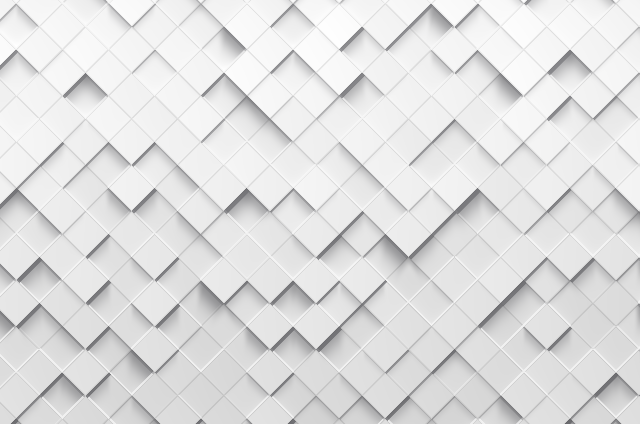
Write a WebGL 2 fragment shader that draws this pattern.

```glsl
#version 300 es
precision highp float;
// Wall of white square blocks set on the diagonal, pushed in and out at random, lit from above.

uniform vec2 u_resolution;
out vec4 outColor;

const float DIAGONAL = 0.1088;            // block diagonal, in canvas heights
const vec2 LATTICE_CORNER = vec2(0.80, 0.883);
const float SEAM_WIDTH = 0.022;           // widths below are in block sides
const float WALL_WIDTH = 0.13;
const float RIM_WIDTH = 0.055;
const float SHADOW_REACH = 0.42;
const float SHADOW_SLANT = 0.6;
const float FACE_BOTTOM = 0.875;
const float FACE_TOP = 0.985;
const float DEPTH_SHADE = 0.05;
const vec3 SHADOW_TINT = vec3(0.36, 0.36, 0.375);
const vec3 RIM_COLOR = vec3(0.975);

float hash(vec2 p) {
    vec3 v = fract(vec3(p.xyx) * 0.1031);
    v += dot(v, v.yzx + 33.33);
    return fract((v.x + v.y) * v.z);
}

float blockHeight(vec2 cell) {
    return hash(cell + 71.0);
}

// Antialiased strip next to an edge at distance d
float strip(float d, float width, float px) {
    return 1.0 - smoothstep(width - 0.5 * px, width + 0.5 * px, d);
}

// Soft shadow cast across an edge by a block that stands "drop" higher
float castShadow(float d, float drop) {
    float reach = 0.05 + SHADOW_REACH * drop;
    return drop * exp(-d * d / (reach * reach));
}

// Shadow from a side block, giving way to the corner block further along
float edgeShadow(float d, float along, float sideDrop, float cornerDrop) {
    float pastCorner = smoothstep(0.8, 1.25, along + d * SHADOW_SLANT);
    return castShadow(d, max(mix(sideDrop, cornerDrop, pastCorner), 0.0));
}

void main() {
    vec2 uv = gl_FragCoord.xy / u_resolution.y;
    float px = 1.4142 / (DIAGONAL * u_resolution.y);

    // Diagonal lattice: x runs to the upper right, y to the upper left
    vec2 p = uv - LATTICE_CORNER;
    vec2 q = vec2(p.x + p.y, p.y - p.x) / DIAGONAL;
    vec2 cell = floor(q);
    vec2 f = q - cell;
    vec2 toUpper = 1.0 - f;

    // Height differences to the neighbours
    float h = blockHeight(cell);
    float dropRight = blockHeight(cell + vec2(1, 0)) - h;
    float dropLeft = blockHeight(cell + vec2(0, 1)) - h;
    float dropTop = blockHeight(cell + vec2(1, 1)) - h;
    float riseLeft = max(blockHeight(cell - vec2(1, 0)) - h, 0.0);
    float riseRight = max(blockHeight(cell - vec2(0, 1)) - h, 0.0);

    // Front face: brighter towards the top, slightly different on each block
    float face = mix(FACE_BOTTOM, FACE_TOP, smoothstep(-0.1, 1.0, uv.y));
    face -= DEPTH_SHADE * (1.0 - h);
    face += 0.02 * (hash(cell + 17.3) - 0.5) + 0.015 * (0.5 - f.x);
    vec3 color = vec3(face);

    // Soft shadows and light bounced from the walls below
    float shadowLeft = edgeShadow(toUpper.y, f.x, dropLeft, dropTop);
    float shadowRight = edgeShadow(toUpper.x, f.y, dropRight, dropTop);
    float shadow = 1.0 - (1.0 - 0.55 * shadowLeft) * (1.0 - 0.65 * shadowRight);
    color = mix(color, SHADOW_TINT, shadow);
    color += 0.06 * (riseLeft * exp(-f.x / 0.15) + riseRight * exp(-f.y / 0.15));

    // Seams between blocks
    vec2 edge = min(f, toUpper);
    color *= 1.0 - 0.09 * strip(min(edge.x, edge.y), SEAM_WIDTH, px);

    // Bright walls that face the light
    float rim = max(strip(f.x, RIM_WIDTH, px) * smoothstep(0.02, 0.3, riseLeft),
                    strip(f.y, RIM_WIDTH, px) * smoothstep(0.02, 0.3, riseRight));
    color = mix(color, RIM_COLOR, 0.75 * rim);

    // Dark walls that face away from it
    float wallLeft = strip(toUpper.y, 0.02 + WALL_WIDTH * max(dropLeft, 0.0), px);
    float wallRight = strip(toUpper.x, 0.02 + 0.5 * WALL_WIDTH * max(dropRight, 0.0), px);
    float wall = max(wallLeft * smoothstep(0.0, 0.45, dropLeft),
                     0.5 * wallRight * smoothstep(0.0, 0.6, dropRight));
    color = mix(color, SHADOW_TINT + 0.12 * uv.y, 0.72 * wall);

    outColor = vec4(clamp(color, 0.0, 1.0), 1.0);
}
```
